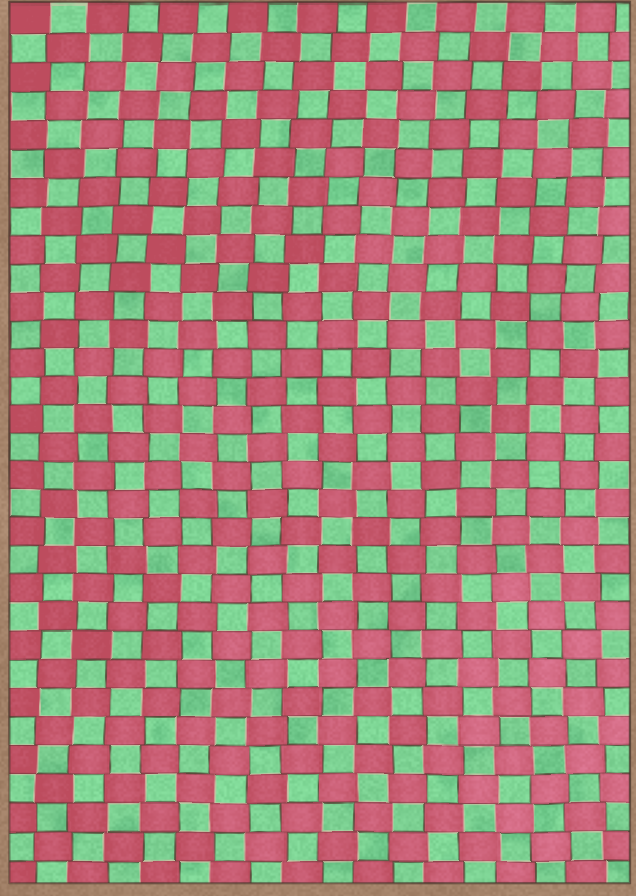
A Shadertoy shader for this pattern:

```glsl
// A woven paper mat: 18 green upright strips cross 31 red bands on tan card.
// Parity of strip and band picks which lies on top; a soft warp bends the
// strips, and hashes vary the cut edges, wear and paper grain.

float hash(vec2 p) {
    return fract(sin(dot(p, vec2(127.1, 311.7))) * 43758.5453);
}

float noise(vec2 p) {
    vec2 i = floor(p), f = fract(p);
    f = f * f * (3.0 - 2.0 * f);
    return mix(mix(hash(i), hash(i + vec2(1, 0)), f.x),
               mix(hash(i + vec2(0, 1)), hash(i + vec2(1, 1)), f.x), f.y);
}

float boxDistance(vec2 p, vec2 halfSize) {
    vec2 d = abs(p) - halfSize;
    return length(max(d, 0.0)) + min(max(d.x, d.y), 0.0);
}

// Sideways drift: strips lean right near the top and fan out at the bottom.
float stripDrift(float u, float depth) {
    float lean = 0.018 * smoothstep(-0.05, 0.2, u) * max(0.0, 1.0 - depth / 0.34);
    float fan = mix(-0.009, 0.009, u) * smoothstep(0.55, 1.0, depth);
    return lean + fan;
}

void mainImage(out vec4 fragColor, in vec2 fragCoord) {
    vec2 p = fragCoord / iResolution.y;
    float width = iResolution.x / iResolution.y;
    float u = p.x / width;
    float depth = 1.0 - p.y;
    float pixel = 1.0 / iResolution.y;

    // Weave coordinates: x counts strips, y counts bands from the top
    vec2 pitch = vec2(0.0546 * width, 0.0319);
    vec2 weave;
    weave.x = (p.x - 0.0108 * width - stripDrift(u, depth)) / pitch.x;
    weave.y = (depth - 0.0045 - 0.0026 * sin(6.2832 * depth)) / pitch.y;
    weave.y += 0.08 * (noise(vec2(weave.x * 0.6, floor(weave.y) * 0.3)) - 0.5);
    weave.y += 0.07 * u * smoothstep(0.3, 0.0, depth);
    weave.y = max(weave.y, 0.03);
    vec2 cell = floor(weave);
    vec2 local = fract(weave) - 0.5;
    bool greenOnTop = mod(cell.x + cell.y, 2.0) > 0.5;

    // Red bands, paler to the right and bulging over each hidden strip
    float bulge = greenOnTop ? 0.0 : cos(3.1416 * local.x);
    float grain = noise(p * 330.0) - 0.5;
    float sheen = 0.45 * u + 0.3 * bulge + 0.2 * depth - 0.2
                + 0.35 * (noise(p * 7.0) - 0.5) + 0.25 * (hash(cell) - 0.5);
    vec3 color = mix(vec3(0.74, 0.30, 0.37), vec3(0.87, 0.47, 0.58),
                     clamp(sheen + 0.3 * grain, 0.0, 1.0));

    // Dark slits between the bands
    float slit = (0.5 - abs(local.y)) * pitch.y;
    float slitWear = 0.15 + 0.55 * noise(vec2(weave.x * 1.5, floor(weave.y + 0.5) * 3.7));
    color = mix(color, vec3(0.40, 0.20, 0.20),
                slitWear * (1.0 - smoothstep(0.0003, 0.0008 + pixel, slit)));

    // Green strip where it passes over the band
    if (greenOnTop) {
        vec2 q = local;
        q.x += 0.05 * (hash(cell + 9.0) - 0.5) + 0.04 * (hash(cell.xx) - 0.5);
        q.x += q.y * 0.05 * (hash(cell + 4.0) - 0.5);
        float halfWidth = 0.43 + 0.03 * (hash(cell + 17.0) - 0.5);
        float d = boxDistance(q * pitch, vec2(halfWidth, 0.485) * pitch);

        vec3 green = vec3(0.49, 0.83, 0.58) + 0.07 * grain;
        green *= 0.97 + 0.06 * hash(cell + 31.0);
        green -= vec3(0.07, 0.06, 0.05) * smoothstep(0.62, 0.9, noise(p * 28.0));
        color = mix(color, green, 1.0 - smoothstep(-0.5 * pixel, 0.5 * pixel, d));

        // Each cut edge shows either shadow or pale frayed paper
        bool uprightEdge = abs(q.x) / halfWidth > abs(q.y) / 0.485;
        vec2 side = uprightEdge ? vec2(sign(q.x), 0.0) : vec2(0.0, sign(q.y));
        float pick = hash(cell + side * 0.37 + 50.0);
        vec3 edgeColor = pick > 0.6 ? vec3(0.80, 0.78, 0.66) : vec3(0.32, 0.28, 0.21);
        float fray = 0.25 + 0.65 * noise(p * 90.0);
        float edge = 1.0 - smoothstep(0.0004, 0.0007 + pixel, abs(d));
        color = mix(color, edgeColor, edge * fray);
    }

    // Tan card around the mat, with a thin shadow along its border
    vec2 low = vec2(0.0147 * width, 0.0143);
    vec2 high = vec2(0.9905 * width, 0.998);
    float border = boxDistance(p - 0.5 * (low + high), 0.5 * (high - low));
    vec3 card = vec3(0.65, 0.52, 0.42) + 0.06 * grain + 0.05 * (noise(p * 12.0) - 0.5);
    color = mix(color, card, smoothstep(-0.5 * pixel, 0.5 * pixel, border));
    float shadow = 1.0 - smoothstep(0.0005, 0.001 + pixel, abs(border));
    color = mix(color, vec3(0.27, 0.20, 0.16), shadow * (0.4 + 0.4 * noise(p * 25.0)));

    fragColor = vec4(color, 1.0);
}
```
